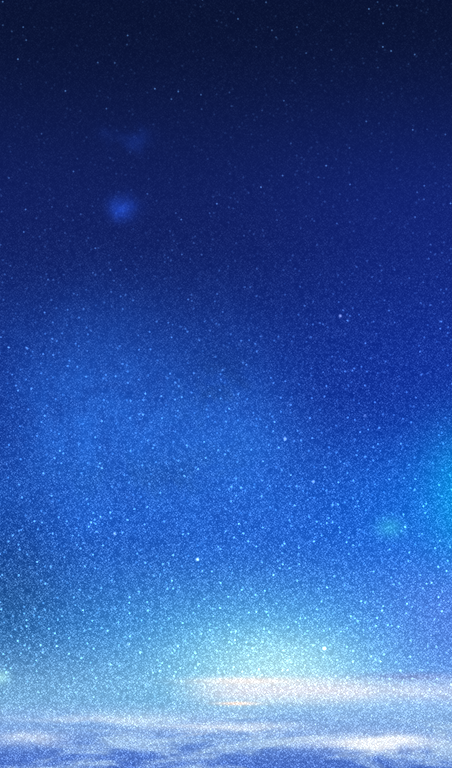
This texture is drawn by a Shadertoy shader. Its source:

```glsl
// Deep blue night sky over a bright, cloudy horizon.
// Stacked vertical ramps and Gaussian glows set the light; layered sines make
// the haze and cloud streaks; cellular points make the stars and fine grain.

float ramp(float a, float b, float x) {
    float t = clamp((x - a) / (b - a), 0.0, 1.0);
    return t * t * (3.0 - 2.0 * t);
}

float glow(vec2 p, vec2 center, vec2 radius) {
    vec2 d = (p - center) / radius;
    return exp(-dot(d, d));
}

vec3 hash3(vec2 cell) {
    vec3 q = fract(cell.xyx * vec3(0.1031, 0.1030, 0.0973));
    q += dot(q, q.yxz + 33.33);
    return fract((q.xxy + q.yzz) * q.zyx);
}

// Layered, rotated and warped sines, roughly -1 to 1
float billow(vec2 p) {
    float sum = 0.0, amp = 0.55;
    for (int i = 0; i < 6; i++) {
        p = mat2(0.8, 0.6, -0.6, 0.8) * p * 1.75 + 1.7;
        p += 0.7 * sin(p.yx * 0.8 + float(i));
        sum += amp * sin(p.x) * cos(p.y);
        amp *= 0.66;
    }
    return sum;
}

// One soft point per cell of a tilted grid; density is the share of lit cells
float stars(vec2 p, float scale, float density, float radius) {
    vec2 q = mat2(0.83, 0.56, -0.56, 0.83) * p * scale + 200.0, cell = floor(q);
    vec3 h = hash3(cell + floor(scale));
    float d = length(fract(q) - mix(vec2(0.25), vec2(0.75), h.xy));
    float lit = max(0.0, h.z - 1.0 + density) / density;
    return lit * ramp(radius, 0.0, d);
}

vec3 skyGradient(vec2 p) {
    vec3 col = vec3(0.04, 0.08, 0.215);
    col = mix(col, vec3(0.07, 0.13, 0.39), ramp(1.0, 0.7, p.y));
    col = mix(col, vec3(0.075, 0.19, 0.54), ramp(0.72, 0.48, p.y));
    col = mix(col, vec3(0.12, 0.34, 0.74), ramp(0.5, 0.3, p.y));
    col = mix(col, vec3(0.22, 0.50, 0.82), ramp(0.33, 0.17, p.y));
    col = mix(col, vec3(0.46, 0.68, 0.87), ramp(0.2, 0.09, p.y));
    // Bluer towards the right, dim at the left edge
    col += vec3(0.005, 0.02, 0.09) * ramp(0.2, 0.59, p.x) * ramp(1.0, 0.65, p.y);
    col *= 1.0 - 0.22 * glow(p, vec2(0.0, 0.24), vec2(0.1, 0.11));
    return col;
}

void addHaze(inout vec3 col, vec2 p) {
    float n = billow(p * 6.0 + 1.0);
    float fine = billow(p * 17.0 + 4.0);
    float wisp = billow(p * 40.0);
    vec2 q = p + 0.022 * vec2(n, fine) + 0.007 * wisp;
    float haze = glow(q, vec2(0.15, 0.45), vec2(0.16, 0.125))
               + 0.6 * glow(q, vec2(0.32, 0.42), vec2(0.08, 0.1))
               + 0.5 * glow(q, vec2(0.24, 0.34), vec2(0.2, 0.08));
    haze *= 0.8 + 0.2 * n + 0.18 * fine + 0.13 * wisp;
    col = mix(col, vec3(0.16, 0.43, 0.86), clamp(haze, 0.0, 0.88));
    // Broken dust lanes through the haze
    float dust = glow(q, vec2(0.28, 0.49), vec2(0.05, 0.06))
               + 0.7 * glow(q, vec2(0.2, 0.39), vec2(0.15, 0.03));
    col *= 1.0 - 0.17 * dust * ramp(-0.7, 0.8, fine + 0.6 * wisp);
    // Small faint nebulae in the upper left
    col += vec3(0.07, 0.17, 0.40) * (0.9 + 0.35 * wisp)
         * (glow(p + 0.006 * fine, vec2(0.159, 0.73), vec2(0.017, 0.013))
          + 0.3 * glow(q, vec2(0.163, 0.82), vec2(0.022, 0.016)));
}

void addGlows(inout vec3 col, vec2 p) {
    col = mix(col, vec3(0.04, 0.67, 0.92), 0.9 * glow(p, vec2(0.605, 0.345), vec2(0.055, 0.085)));
    col = mix(col, vec3(0.07, 0.45, 0.88), 0.45 * glow(p, vec2(0.53, 0.33), vec2(0.11, 0.1)));
    col = mix(col, vec3(0.25, 0.78, 0.93), 0.55 * glow(p, vec2(0.508, 0.313), vec2(0.018, 0.013)));
    col = mix(col, vec3(0.36, 0.49, 0.87), 0.65 * glow(p, vec2(0.6, 0.19), vec2(0.12, 0.09)));
    // Wide halo above the horizon
    col = mix(col, vec3(0.45, 0.79, 0.92), 0.7 * glow(p, vec2(0.34, 0.145), vec2(0.17, 0.085)));
    col = mix(col, vec3(0.75, 0.93, 0.96), 0.75 * glow(p, vec2(0.36, 0.13), vec2(0.11, 0.045)));
    col = mix(col, vec3(0.70, 0.95, 0.97), 0.7 * glow(p, vec2(0.0, 0.118), vec2(0.012, 0.009)));
}

void addHorizon(inout vec3 col, vec2 p) {
    // Cloud deck, darker towards the bottom
    vec3 deck = mix(vec3(0.30, 0.45, 0.79), vec3(0.53, 0.70, 0.90), ramp(0.0, 0.075, p.y));
    float streaks = billow(vec2(p.x * 8.0, p.y * 34.0) + 2.0);
    float wisps = billow(vec2(p.x * 20.0, p.y * 75.0));
    deck = mix(deck, vec3(0.75, 0.87, 0.96), 0.65 * ramp(-0.3, 0.9, streaks + 0.35 * wisps));
    col = mix(col, deck, ramp(0.095, 0.06, p.y + 0.005 * streaks));
    // Low hills on the right, then the pale band of light
    col = mix(col, vec3(0.38, 0.50, 0.78), 0.75 * glow(p, vec2(0.54, 0.119), vec2(0.06, 0.005)));
    float band = ramp(0.2, 0.32, p.x) * glow(p, vec2(p.x, 0.1), vec2(1.0, 0.018));
    band *= 1.0 - 0.3 * ramp(0.42, 0.56, p.x);
    col = mix(col, vec3(0.92, 0.91, 0.96), band * (0.85 + 0.1 * wisps));
    col = mix(col, vec3(1.0, 0.97, 0.96), 0.85 * glow(p, vec2(0.325, 0.113), vec2(0.07, 0.005)));
    col = mix(col, vec3(1.0, 0.91, 0.86), glow(p, vec2(0.309, 0.084), vec2(0.026, 0.0025)));
    // Bright cloud patches in the deck
    vec2 q = p + vec2(0.015, 0.004) * vec2(streaks, wisps);
    float patches = 1.1 * glow(q, vec2(0.49, 0.033), vec2(0.085, 0.012))
                  + 0.7 * glow(q, vec2(0.29, 0.052), vec2(0.09, 0.007))
                  + 0.6 * glow(q, vec2(0.03, 0.038), vec2(0.05, 0.009))
                  + 0.4 * glow(q, vec2(0.12, 0.064), vec2(0.1, 0.005));
    col = mix(col, vec3(0.95, 0.97, 1.0), clamp(patches, 0.0, 0.95));
}

void mainImage(out vec4 fragColor, in vec2 fragCoord) {
    vec2 p = fragCoord / iResolution.y;
    vec3 col = skyGradient(p);
    addHaze(col, p);
    addGlows(col, p);
    addHorizon(col, p);
    // Grain and star dust thicken towards the horizon
    float low = ramp(0.85, 0.15, p.y);
    float grain = stars(p, 370.0, 1.0, 0.85) + stars(p.yx, 283.0, 1.0, 0.8) - 0.4;
    col += grain * mix(0.035, 0.23, low) * vec3(0.75, 0.85, 0.9);
    float sky = ramp(0.07, 0.13, p.y);
    float dots = 0.65 * stars(p, 170.0, 0.14, 0.42) * (0.2 + low)
               + 0.5 * stars(p, 75.0, 0.08, 0.17);
    col += sky * dots * vec3(0.5, 0.75, 0.9);
    col += sky * stars(p, 10.0, 0.14, 0.036) * vec3(1.5);
    fragColor = vec4(clamp(col, 0.0, 1.0), 1.0);
}
```
